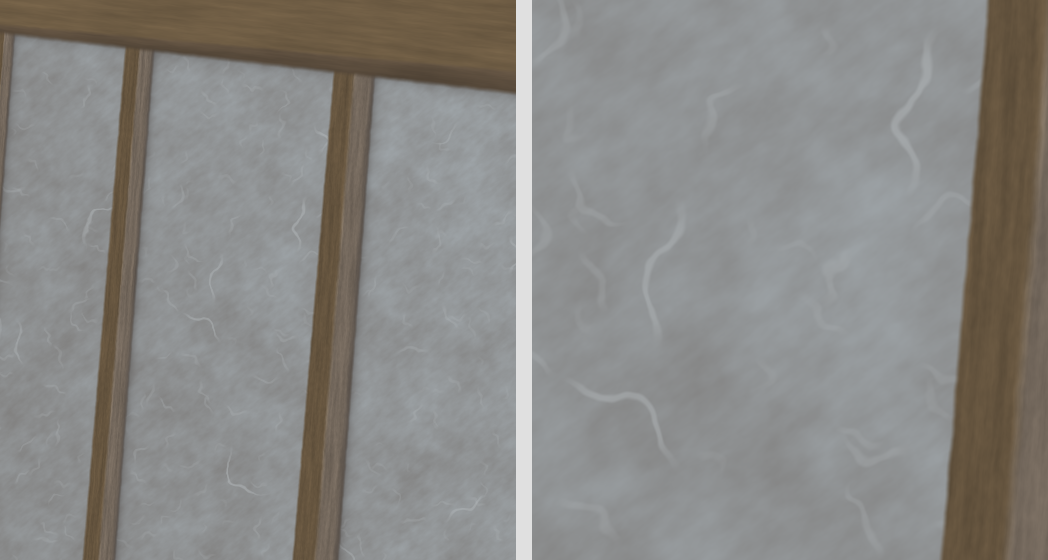
Left, the full canvas; right, a detail of the centre.
This texture is drawn by a Shadertoy shader. Its source:

```glsl
// A paper screen seen at an angle: pale fibrous sheets behind leaning wooden
// slats that widen to the right, under a sloping top rail with a shaded lip.
// Gradient noise makes pulp and grain; hashed cells scatter curved fibres.

const vec3 PAPER_DARK = vec3(0.50, 0.495, 0.49);
const vec3 PAPER_LIGHT = vec3(0.62, 0.645, 0.66);
const vec3 FIBRE = vec3(0.71, 0.73, 0.74);
const vec3 RAIL = vec3(0.43, 0.36, 0.265);
const vec3 LIP = vec3(0.35, 0.295, 0.235);
const vec3 SLAT_SIDE = vec3(0.395, 0.33, 0.245);
const vec3 SLAT_FRONT = vec3(0.45, 0.405, 0.36);
const vec3 SHADE = vec3(0.27, 0.25, 0.24);
const float LEAN = 0.08;         // sideways slat drift per unit of height
const float RAIL_SLOPE = 0.117;  // fall of the rail per unit of width

vec2 hash2(vec2 p) {
    vec3 a = fract(p.xyx * vec3(0.1031, 0.1030, 0.0973));
    a += dot(a, a.yzx + 33.33);
    return fract((a.xx + a.yz) * a.zy);
}

float gradientDot(vec2 cell, vec2 offset, vec2 f) {
    float angle = 6.2832 * hash2(cell + offset).x;
    return dot(vec2(cos(angle), sin(angle)), f - offset);
}

float gradientNoise(vec2 p) {
    vec2 i = floor(p), f = fract(p);
    vec2 u = f * f * f * (f * (f * 6.0 - 15.0) + 10.0);
    float low = mix(gradientDot(i, vec2(0, 0), f), gradientDot(i, vec2(1, 0), f), u.x);
    float high = mix(gradientDot(i, vec2(0, 1), f), gradientDot(i, vec2(1, 1), f), u.x);
    return mix(low, high, u.y);
}

float fbm(vec2 p) {
    float sum = 0.0, gain = 1.0;
    for (int i = 0; i < 4; i++) {
        sum += gain * gradientNoise(p);
        p = mat2(1.6, 1.2, -1.2, 1.6) * p + 7.3;
        gain *= 0.5;
    }
    return sum;
}

mat2 rotation(float a) {
    return mat2(cos(a), sin(a), -sin(a), cos(a));
}

// Curved strands, one at most per cell; lengths are in cell units
float fibres(vec2 p, float density, float width) {
    vec2 cell = floor(p);
    float cover = 0.0;
    for (int y = -1; y <= 1; y++)
    for (int x = -1; x <= 1; x++) {
        vec2 id = cell + vec2(x, y);
        vec2 shape = hash2(id + 41.7), kind = hash2(id + 97.1);
        vec2 q = rotation(6.2832 * shape.x) * (p - id - hash2(id));
        float halfLength = mix(0.2, 0.55, shape.y);
        float curve = (kind.y - 0.5) * 3.0 * q.x * q.x + 0.04 * sin(q.x * 14.0 + 6.0 * kind.y);
        float strand = 1.0 - smoothstep(0.2 * width, width, abs(q.y - curve));
        float taper = 1.0 - smoothstep(0.4 * halfLength, halfLength, abs(q.x));
        cover = max(cover, strand * taper * step(kind.x, density) * (0.4 + 0.6 * shape.y));
    }
    return cover;
}

vec3 paperColor(vec2 p) {
    vec2 streak = rotation(-0.65) * p * vec2(1.0, 1.0);
    float clouds = fbm(p * 9.0) * 0.30 + fbm(p * 28.0 + 5.0) * 0.20;
    float pulp = fbm(streak * vec2(38.0, 95.0)) * 0.16;
    float light = 0.39 + 0.28 * p.x + 0.16 * (p.y - 0.4);
    vec3 col = mix(PAPER_DARK, PAPER_LIGHT, clamp(light + clouds + pulp, -0.1, 1.15));
    vec2 warped = p + 0.012 * vec2(fbm(p * 14.0), fbm(p * 14.0 + 31.0));
    col = mix(col, FIBRE, 0.50 * fibres(warped * 9.0, 0.34, 0.035));
    return mix(col, FIBRE, 0.24 * fibres(warped * 21.0 + 13.0, 0.55, 0.075));
}

// t runs from -1 to 1 across the slat: shaded side, bright ridge, greyer front
vec3 slatColor(float t, float along, float seed) {
    float grain = fbm(vec2(t * 5.0 + seed * 19.0, along * 9.0));
    float speckle = fbm(vec2(t * 9.0 + seed, along * 110.0));
    vec3 col = mix(SLAT_SIDE, SLAT_FRONT, smoothstep(-0.12, 0.12, t));
    col += 0.05 * exp(-pow(t / 0.07, 2.0)) * (0.7 + grain);
    col *= 1.0 + 0.14 * grain + 0.05 * speckle;
    return mix(col, SHADE, 0.55 * smoothstep(0.68, 1.0, t));
}

vec3 woodRail(vec3 base, vec2 q) {
    float grain = fbm(q * vec2(5.0, 65.0)) + 0.5 * fbm(q * vec2(18.0, 150.0));
    return base * (1.0 + 0.09 * grain + 0.05 * fbm(q * 7.0));
}

void mainImage(out vec4 fragColor, in vec2 fragCoord) {
    vec2 p = fragCoord / iResolution.y;
    float soft = 0.0015 + 0.75 / iResolution.y;
    vec3 col = paperColor(p);

    // Height above the line where the rail meets the paper
    float rise = p.y - (0.941 - RAIL_SLOPE * p.x) + 0.001 * fbm(p * 45.0);
    col = mix(col, SHADE, 0.30 * exp(min(rise, 0.0) / 0.010));

    // Slats: spacing and width both grow toward the viewer
    for (int i = 0; i < 3; i++) {
        float n = float(i);
        float center = -0.0286 + 0.1719 * n + 0.0716 * n * n + LEAN * (p.y - 0.479);
        float halfWidth = 0.019 * pow(1.42, n) * (1.06 - 0.12 * p.y);
        float across = p.x - center + 0.001 * fbm(vec2(p.y * 40.0, n * 9.0));
        float edge = abs(across) - halfWidth;
        float shadow = 0.40 * step(0.0, across) * exp(-max(edge, 0.0) / 0.007);
        col = mix(col, SHADE, shadow);
        vec3 wood = slatColor(clamp(across / halfWidth, -1.0, 1.0), p.y, n);
        col = mix(col, wood, 1.0 - smoothstep(-soft, soft, edge));
    }

    // Top rail: the shaded lip broadens to the right below the front face
    vec2 railPoint = vec2(p.x, rise);
    float lipHeight = 0.015 + 0.026 * p.x;
    vec3 lip = woodRail(LIP, railPoint) * (0.92 + 0.16 * smoothstep(0.0, lipHeight, rise));
    col = mix(col, lip, smoothstep(-2.0 * soft, 2.0 * soft, rise));
    float face = smoothstep(-0.004, 0.004, rise - lipHeight);
    col = mix(col, woodRail(RAIL, railPoint), face);
    fragColor = vec4(clamp(col, 0.0, 1.0), 1.0);
}
```
